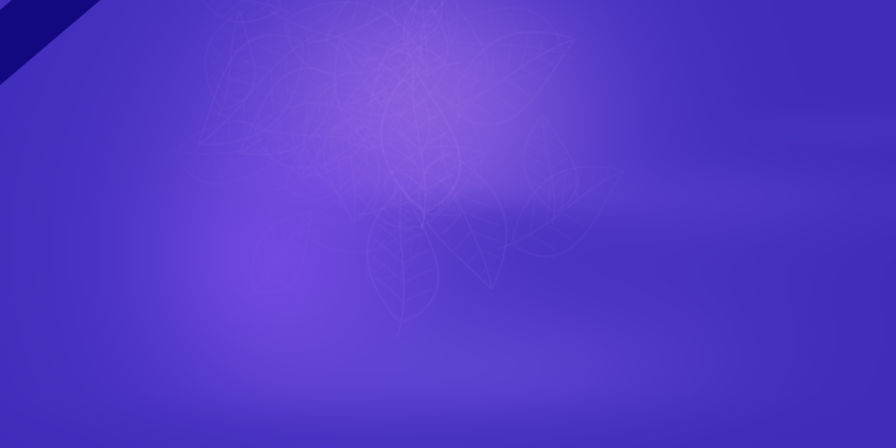
Reproduce this background procedurally as a Shadertoy shader.

```glsl
// Violet backdrop with soft glows, faint overlapping leaf outlines and a dark corner ribbon.

const vec3 BASE = vec3(0.245, 0.170, 0.730);
const vec3 HAZE = vec3(0.350, 0.240, 0.830);
const vec3 ORCHID = vec3(0.540, 0.380, 0.870);
const vec3 VIOLET = vec3(0.480, 0.300, 0.910);
const vec3 LAVENDER = vec3(0.400, 0.290, 0.830);
const vec3 SHADE = vec3(0.285, 0.195, 0.750);
const vec3 RIBBON = vec3(0.070, 0.030, 0.500);
const vec3 LEAF_LINE = vec3(0.640, 0.450, 0.920);

const int LEAF_COUNT = 34;
const float LEAF_ALPHA = 0.17;
const float LINE_WIDTH = 0.0018;
const vec2 LEAF_CENTER = vec2(0.88, 0.68);
const vec2 LEAF_SPREAD = vec2(0.46, 0.38);
const vec2 RIBBON_REACH = vec2(0.224, 0.190);
const float RIBBON_WIDTH = 0.128;

vec2 hash2(float n) {
    return fract(sin(vec2(n * 127.1 + 3.7, n * 269.5 + 8.3)) * 43758.5);
}

float glow(vec2 p, vec2 center, vec2 radius) {
    vec2 d = (p - center) / radius;
    return exp(-dot(d, d));
}

float stroke(float d, float pixel) {
    return 1.0 - smoothstep(0.0, LINE_WIDTH + pixel, abs(d));
}

// Outline, midrib and curved side veins of a leaf growing along +y.
float leaf(vec2 p, float size, float pixel) {
    vec2 q = p / size;
    q.x += 0.10 * sin(q.y * 3.0);
    float t = clamp(q.y + 0.5, 0.0, 1.0);
    float halfWidth = 0.27 * sin(3.14159 * pow(t, 0.8));
    float side = abs(q.x);
    float inside = step(abs(q.y), 0.5);
    float outline = stroke((side - halfWidth) * size * 0.8, pixel) * inside;
    float midrib = stroke(q.x * size, pixel) * step(abs(q.y + 0.06), 0.56);
    float row = (q.y - 0.8 * side + 0.7 * side * side) / 0.14;
    float vein = stroke((fract(row) - 0.5) * 0.11 * size, pixel);
    vein *= inside * step(side, halfWidth * 0.85);
    return max(max(outline, midrib), 0.6 * vein);
}

float foliage(vec2 p, float pixel) {
    // One clear leaf leads the scattered ones.
    vec2 q = p - vec2(0.935, 0.69);
    float lines = 1.2 * leaf(mat2(0.99, 0.12, -0.12, 0.99) * q, 0.32, pixel);
    for (int i = 0; i < LEAF_COUNT; i++) {
        float n = float(i) + 1.0;
        vec2 spot = hash2(n) + hash2(n + 51.0) - 1.0;
        vec2 pick = hash2(n + 97.0);
        float angle = 6.28318 * pick.x;
        float c = cos(angle), s = sin(angle);
        vec2 local = mat2(c, s, -s, c) * (p - LEAF_CENTER - spot * LEAF_SPREAD);
        lines += leaf(local, mix(0.15, 0.33, pick.y), pixel) * mix(0.25, 0.75, hash2(n + 13.0).x);
    }
    return min(lines, 1.6) * smoothstep(0.06, 0.55, glow(p, LEAF_CENTER, vec2(0.50, 0.50)));
}

void mainImage(out vec4 fragColor, in vec2 fragCoord) {
    vec2 p = fragCoord / iResolution.y;
    float pixel = 1.0 / iResolution.y;

    // Broad haze and the two main glows
    vec3 color = mix(BASE, HAZE, 0.85 * glow(p, vec2(0.80, 0.45), vec2(0.62, 0.60)));
    color = mix(color, ORCHID, 0.92 * glow(p, vec2(0.93, 0.76), vec2(0.38, 0.33)));
    color = mix(color, VIOLET, 0.85 * glow(p, vec2(0.65, 0.41), vec2(0.26, 0.25)));
    color = mix(color, LAVENDER, 0.65 * glow(p, vec2(1.08, 0.20), vec2(0.48, 0.16)));

    // Shadow with a crisp upper edge, then a pale streak to the right
    float shadowTop = 0.56 - 0.05 * (p.x - 0.85);
    float shadow = 1.0 - smoothstep(shadowTop - 0.05, shadowTop + 0.05, p.y);
    shadow *= glow(p, vec2(1.30, 0.46), vec2(0.46, 0.20));
    color = mix(color, SHADE, 0.85 * shadow);
    color = mix(color, LAVENDER, 0.30 * glow(p, vec2(1.60, 0.56), vec2(0.42, 0.08)));
    color = mix(color, LAVENDER, 0.16 * glow(p, vec2(1.92, 0.71), vec2(0.22, 0.04)));

    // Darker lower edge
    color = mix(color, BASE, 0.5 * (1.0 - smoothstep(0.0, 0.14, p.y)));

    // Leaf drawing
    color = mix(color, LEAF_LINE, LEAF_ALPHA * foliage(p, pixel));

    // Diagonal ribbon across the upper left corner
    vec2 corner = vec2(p.x, 1.0 - p.y) / RIBBON_REACH;
    float edge = (corner.x + corner.y - 1.0) / length(1.0 / RIBBON_REACH);
    float ribbon = abs(edge + 0.5 * RIBBON_WIDTH) - 0.5 * RIBBON_WIDTH;
    color = mix(color, RIBBON, 1.0 - smoothstep(-pixel, pixel, ribbon));

    fragColor = vec4(color, 1.0);
}
```
